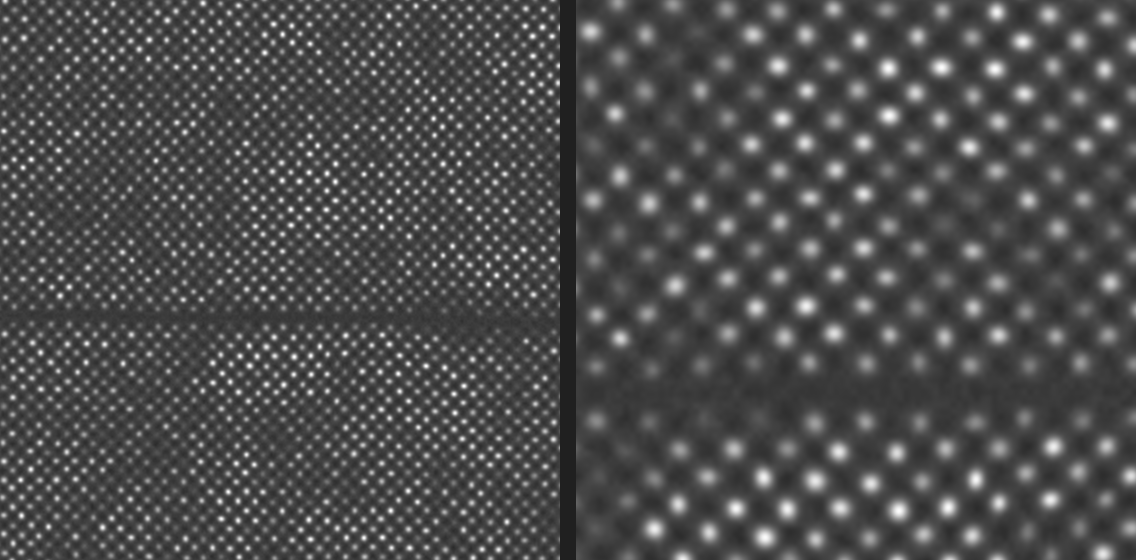
Left, the full canvas; right, a detail of the centre.
This texture is drawn by a Shadertoy shader. Its source:

```glsl
// Dark woven cloth: pale thread dots and dark hollows alternate on a checkerboard
// of cells. Each dot is a soft Gaussian with random strength, size and offset;
// a gently tilted seam suppresses one row, and fine grain covers everything.

const vec2  CELLS        = vec2(62.5, 61.0);   // columns and rows over the canvas
const vec2  ANCHOR       = vec2(0.505, 0.4385); // centre of a column, centre of the seam row
const float TILT         = 0.012;   // fall of the rows from left to right
const float WARP         = 0.5;     // slow bending of the weave, in cells
const float JITTER       = 0.22;    // random shift of each dot, in cells
const float DOT_RADIUS   = 0.23;    // Gaussian radii, in cells
const float HOLE_RADIUS  = 0.32;
const float DOT_MIN      = 0.07;    // faintest and strongest dot
const float DOT_MAX      = 0.72;
const float HOLE_DEPTH   = 0.07;
const float SEAM_DEPTH   = 0.03;
const float GRAIN        = 0.06;
const vec3  CLOTH_COLOR  = vec3(0.262);

float hash(vec2 p) {
    vec3 q = fract(vec3(p.xyx) * 0.1031);
    q += dot(q, q.yzx + 33.33);
    return fract((q.x + q.y) * q.z);
}

vec2 hash2(vec2 p) {
    return vec2(hash(p + 17.3), hash(p + 71.9));
}

float noise(vec2 p) {
    vec2 i = floor(p), f = fract(p);
    f = f * f * (3.0 - 2.0 * f);
    return mix(mix(hash(i), hash(i + vec2(1, 0)), f.x),
               mix(hash(i + vec2(0, 1)), hash(i + vec2(1, 1)), f.x), f.y);
}

// Strength of a dot: random per cell, gathered into patches, weak beside the seam.
float dotStrength(vec2 cell) {
    float patchLevel = noise(cell * 0.17 + 40.0);
    float level = clamp(0.8 * hash(cell + 5.0) + 0.6 * patchLevel - 0.2, 0.0, 1.0);
    return mix(DOT_MIN, DOT_MAX, level) * smoothstep(0.0, 2.0, abs(cell.y));
}

// Light added by pale dots and removed by dark hollows around a point.
float weave(vec2 p) {
    float light = 0.0;
    vec2 home = round(p);
    for (int y = -1; y <= 1; y++)
    for (int x = -1; x <= 1; x++) {
        vec2 cell = home + vec2(x, y);
        vec2 d = p - cell - JITTER * (hash2(cell) - 0.5);
        bool isDot = mod(cell.x + cell.y, 2.0) > 0.5;
        if (isDot) {
            vec2 radius = DOT_RADIUS * mix(vec2(0.9), vec2(1.15, 1.08), hash2(cell + 200.0));
            d /= radius;
            light += dotStrength(cell) * exp(-0.5 * dot(d, d));
        } else {
            float depth = HOLE_DEPTH * smoothstep(-1.0, 2.0, abs(cell.y));
            light -= depth * exp(-0.5 * dot(d, d) / (HOLE_RADIUS * HOLE_RADIUS));
        }
    }
    return light;
}

void mainImage(out vec4 fragColor, in vec2 fragCoord) {
    vec2 uv = fragCoord / iResolution.xy;

    // Tilted, slightly bent cell coordinates; row zero lies on the seam.
    vec2 p = (uv + vec2(0.0, TILT * uv.x) - ANCHOR) * CELLS;
    vec2 bend = vec2(noise(uv * 6.0 + 11.0), noise(uv * 6.0 + 63.0)) - 0.5;
    p += WARP * bend;

    // Weave, seam shadow and two sizes of soft grain.
    float light = weave(p);
    light -= SEAM_DEPTH * exp(-p.y * p.y * 1.5);
    float grain = 0.6 * noise(p * 2.7 + 300.0) + 0.4 * noise(p * 4.6 + 500.0);
    light += GRAIN * (grain - 0.5);

    fragColor = vec4(clamp(CLOTH_COLOR + light, 0.0, 1.0), 1.0);
}
```
